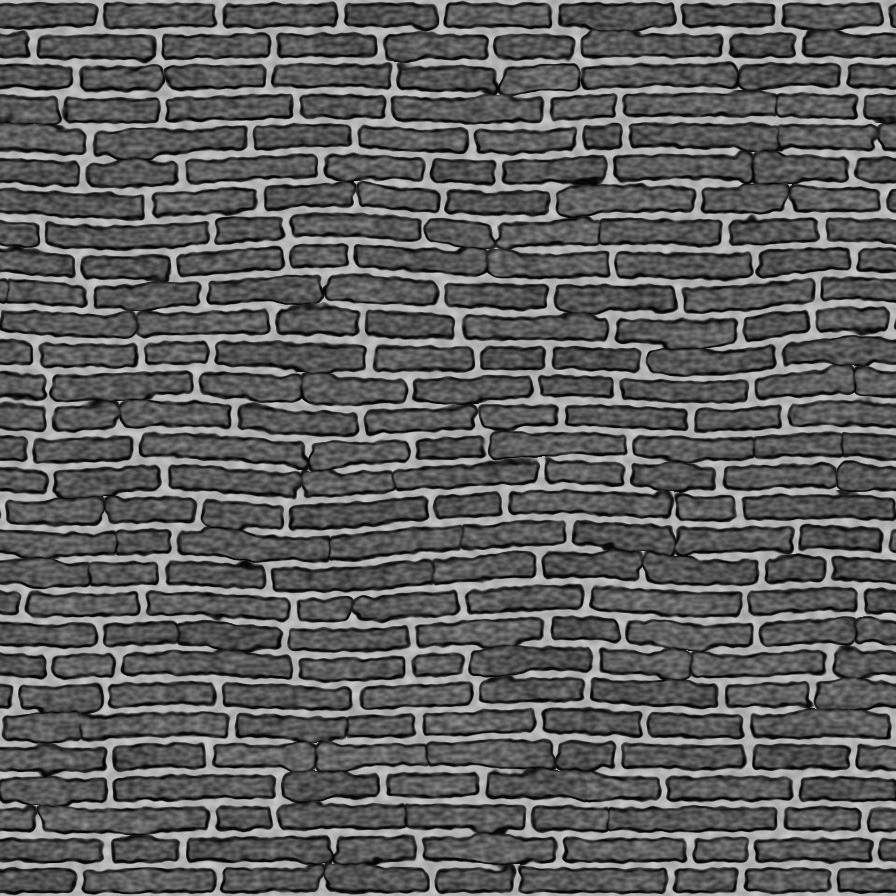
Write a WebGL 1 fragment shader that draws this texture.

```glsl
precision highp float;

uniform vec2 u_resolution;

float hash(vec2 p) {
  return fract(sin(dot(p, vec2(127.1, 311.7))) * 43758.5);
}

// Contribution of one lattice corner, wrapped so the noise tiles
float corner(vec2 cell, vec2 offset, vec2 period) {
  float angle = 6.2832 * hash(mod(cell, period) + period * 0.37);
  return dot(vec2(cos(angle), sin(angle)), offset);
}

// Gradient noise over the unit square, with freq cells each way
float noise(vec2 uv, vec2 freq) {
  vec2 p = uv * freq;
  vec2 i = floor(p);
  vec2 f = p - i;
  vec2 s = f * f * f * (f * (f * 6.0 - 15.0) + 10.0);
  vec2 e = vec2(1.0, 0.0);
  float low = mix(corner(i, f, freq), corner(i + e.xy, f - e.xy, freq), s.x);
  float high = mix(corner(i + e.yx, f - e.yx, freq), corner(i + e.xx, f - e.xx, freq), s.x);
  return mix(low, high, s.y);
}

void main() {
  vec2 uv = gl_FragCoord.xy / u_resolution;
  float soft = max(0.001, 0.75 / u_resolution.y);

  // Sagging courses and ragged brick edges
  vec2 p = uv;
  p.y += 0.022 * sin(3.1416 * uv.y) * noise(uv, vec2(4.0, 4.0));
  p.y += 0.003 * noise(uv, vec2(34.0, 58.0)) + 0.0022 * noise(uv, vec2(90.0, 87.0));
  p.x += 0.004 * noise(uv, vec2(60.0, 70.0));

  // 29 courses of about 8 bricks, with joints at uneven spacing
  float y = p.y * 29.0;
  float row = mod(floor(y), 29.0);
  float x = p.x * 8.0 + 8.0 * hash(vec2(row, 4.0));
  float column = floor(x);
  float brick = column;
  float jointDistance = 1.0;
  for (int k = -1; k <= 1; k++) {
    float index = column + float(k);
    vec2 id = vec2(mod(index, 8.0), row);
    float joint = index + 0.5 + 0.68 * (hash(id + 11.0) - 0.5);
    float faint = 0.006 * step(0.9, hash(id + 53.0));
    jointDistance = min(jointDistance, abs(x - joint) / 8.0 + faint);
    brick += step(joint, x);
  }
  float across = fract(y);
  float bedDistance = min(across, 1.0 - across) / 29.0;

  // Distance from the mortar centre line, with rounded brick corners
  vec2 inset = max(0.01 - vec2(jointDistance, bedDistance), 0.0);
  float d = 0.01 - length(inset);

  // Patches where the mortar is worn and neighbouring bricks merge
  d += 0.006 * smoothstep(0.22, 0.42, noise(uv, vec2(10.0, 17.0)));
  d += 0.0012 * noise(uv, vec2(45.0, 50.0));

  // Brick faces: a tone for each brick, streaks and fine grain
  float tone = 0.355 + 0.07 * (hash(vec2(mod(brick, 8.0), row) + 29.0) - 0.5);
  tone += 0.13 * noise(uv, vec2(48.0, 130.0));
  tone += 0.2 * noise(uv, vec2(120.0, 190.0));
  tone += 0.06 * noise(uv, vec2(9.0, 9.0));

  // Broken black outline, heavier along the lower edge
  float outline = exp(-pow((d - 0.0056) / 0.0021, 2.0));
  float broken = 0.9 + 0.7 * noise(uv, vec2(75.0, 88.0));
  float weight = mix(1.1, 0.85, smoothstep(0.4, 0.6, across));
  tone = mix(tone, 0.025, clamp(outline * broken * weight, 0.0, 1.0));

  // Pale mortar
  float mortar = 1.0 - smoothstep(0.0034 - soft, 0.0034 + soft, d);
  float mortarTone = 0.71 + 0.14 * noise(uv, vec2(80.0, 100.0));
  tone = mix(tone, mortarTone, mortar);

  gl_FragColor = vec4(vec3(clamp(tone, 0.0, 1.0)), 1.0);
}
```
